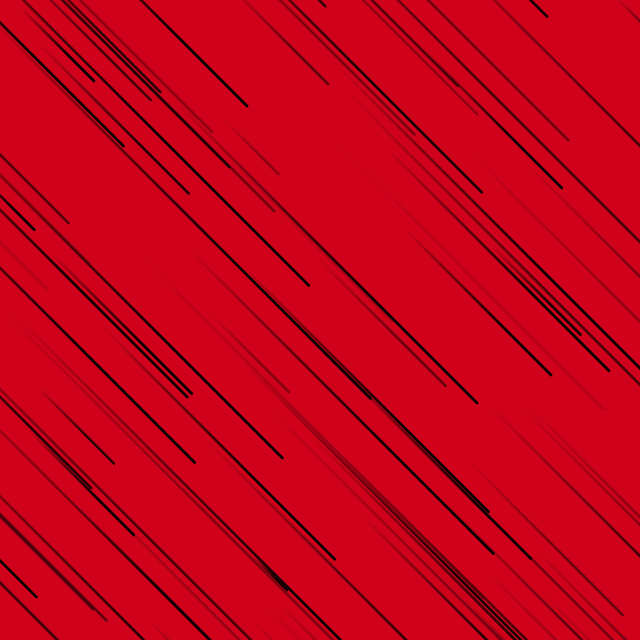
Reproduce this pattern procedurally as a Shadertoy shader.

```glsl
// Diagonal black streaks fading in towards round heads on a red ground.

// Three pseudo-random values in 0..1 from one index.
vec3 hash3(float n) {
    vec3 p = fract(n * vec3(0.1031, 0.1030, 0.0973));
    p += dot(p, p.yzx + 33.33);
    return fract((p.xxy + p.yzz) * p.zyx);
}

// Opacity of a streak that ends at head and runs back along dir.
float streak(vec2 p, vec2 head, vec2 dir, float len, float pixel) {
    vec2 fromTail = p - head + dir * len;
    float along = clamp(dot(fromTail, dir), 0.0, len);
    float dist = length(fromTail - dir * along) - 0.0021;
    float coverage = clamp(0.5 - dist / pixel, 0.0, 1.0);
    return coverage * min(1.0, 1.5 * along / len);
}

void mainImage(out vec4 fragColor, in vec2 fragCoord) {
    float pixel = 1.0 / iResolution.y;
    vec2 p = fragCoord * pixel;
    float aspect = iResolution.x * pixel;
    vec2 dir = normalize(vec2(1.0, -1.0));
    vec3 red = vec3(0.815, 0.008, 0.104);

    // Heads also lie beyond the right and lower edges, so long tails reach in.
    float light = 1.0;
    for (int i = 0; i < 132; i++) {
        float id = float(i) + 1.0;
        vec3 place = hash3(id * 7.31);
        vec3 look = hash3(id * 3.77 + 51.3);
        float column = fract(id * 0.618034 + 0.15 * place.z);
        vec2 head = vec2(column * (aspect + 0.6), 1.0 - 1.6 * place.x);
        float len = mix(0.06, 1.0, look.x);
        float strength = min(1.0, 0.08 + 1.4 * look.y);
        light *= 1.0 - strength * streak(p, head, dir, len, pixel);
    }

    fragColor = vec4(red * light, 1.0);
}
```
